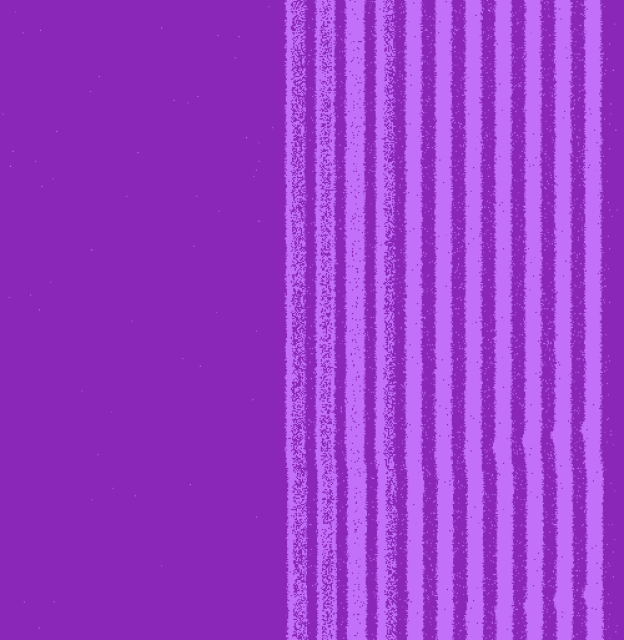
Give the GLSL for this background, as a Shadertoy shader.

```glsl
const vec3 PURPLE = vec3(0.54, 0.15, 0.72);
const vec3 LILAC = vec3(0.76, 0.44, 0.98);

// Lengths are in canvas widths unless noted
const float GRAIN_CELLS = 500.0;
const float FIRST_EDGE = 0.4583;
const float PITCH = 0.0479;
const float LAST_STRIPE = 10.0;
const float WIDE = 0.0305;
const float NARROW = 0.0262;
const float EDGE_FUZZ = 0.0026;
const float EDGE_SOFTNESS = 0.0010;
const float DRIFT = 0.0027;
const float BULGE = 0.0065;
const float BULGE_HEIGHT = 0.011;
const float BULGE_STEP = 0.009;
const float DARK_SPECKS = 0.004;

// Worn bands of the first four stripes: centre, half width, share of dark grain
const vec3 WEAR[4] = vec3[4](
    vec3(0.0195, 0.0120, 0.48),
    vec3(0.0165, 0.0105, 0.42),
    vec3(0.0160, 0.0090, 0.06),
    vec3(0.0235, 0.0110, 0.48));

float hash(vec2 p, float seed) {
    vec3 q = fract(vec3(p.xyx + seed * 17.3) * vec3(0.1031, 0.1030, 0.0973));
    q += dot(q, q.yzx + 33.33);
    return fract((q.x + q.y) * q.z);
}

float valueNoise(float t, float seed) {
    float cell = floor(t);
    float f = smoothstep(0.0, 1.0, t - cell);
    return mix(hash(vec2(cell, 3.0), seed), hash(vec2(cell + 1.0, 3.0), seed), f);
}

float bump(float d) {
    return exp(-d * d);
}

// Amount of lilac in one grain cell
float grainInk(vec2 cell) {
    vec2 p = (cell + 0.5) / GRAIN_CELLS;

    // Sideways drift of all the stripes
    float x = p.x - FIRST_EDGE - DRIFT * (1.0 - smoothstep(0.25, 0.31, p.y));
    x -= 0.0012 * (valueNoise(p.y * 45.0, 1.0) - 0.5);

    float stripe = clamp(floor(x / PITCH + 0.25), 0.0, LAST_STRIPE);
    float local = x - stripe * PITCH;
    float width = stripe < 4.0 ? WIDE : NARROW;

    // Slanted rows of bulges on the left edges
    float slant = BULGE_STEP * (LAST_STRIPE - stripe);
    float bulge = bump((p.y - 0.337 + slant) / BULGE_HEIGHT)
                + bump((p.y - 0.072 + slant) / BULGE_HEIGHT);
    float left = -BULGE * bulge * smoothstep(3.0, LAST_STRIPE, stripe);

    // Frayed edges
    float rowFray = hash(vec2(cell.y, stripe), 2.0) - 0.5;
    float cellFray = hash(cell, 3.0) + hash(cell, 4.0) - 1.0;
    float edge = min(local - left, width - local);
    edge += EDGE_FUZZ * (cellFray + 0.6 * rowFray);
    float ink = smoothstep(-EDGE_SOFTNESS, EDGE_SOFTNESS, edge);

    // Dark grain inside the stripes
    float wear = DARK_SPECKS;
    if (stripe < 4.0) {
        vec3 band = WEAR[int(stripe)];
        float inside = 1.0 - smoothstep(0.55, 1.1, abs(local - band.x) / band.y);
        wear += band.z * inside * (0.8 + 0.4 * valueNoise(p.y * 30.0, 5.0 + stripe));
    }
    float grain = hash(cell, 6.0);
    ink *= smoothstep(wear - 0.06 * min(1.0, wear * 4.0), wear + 0.002, grain);

    // Light specks between the stripes, thinning out at the right
    float specks = stripe < 4.0 ? 0.025 : 0.06;
    if (stripe == LAST_STRIPE && local > width) {
        specks = 0.025 * (1.0 - smoothstep(width, width + 0.03, local));
    }
    specks *= step(0.0, x);
    float light = step(hash(cell, 7.0), specks) * mix(0.4, 1.0, hash(cell, 8.0));
    return edge < 0.0 ? max(ink, light) : ink;
}

void mainImage(out vec4 fragColor, in vec2 fragCoord) {
    // Blend neighbouring cells over one pixel
    float cellsPerPixel = GRAIN_CELLS / iResolution.x;
    vec2 q = fragCoord * cellsPerPixel - 0.5;
    vec2 cell = floor(q);
    vec2 w = clamp((q - cell - 0.5) / min(cellsPerPixel, 1.0) + 0.5, 0.0, 1.0);

    float lower = mix(grainInk(cell), grainInk(cell + vec2(1.0, 0.0)), w.x);
    float upper = mix(grainInk(cell + vec2(0.0, 1.0)), grainInk(cell + 1.0), w.x);
    fragColor = vec4(mix(PURPLE, LILAC, mix(lower, upper, w.y)), 1.0);
}
```
